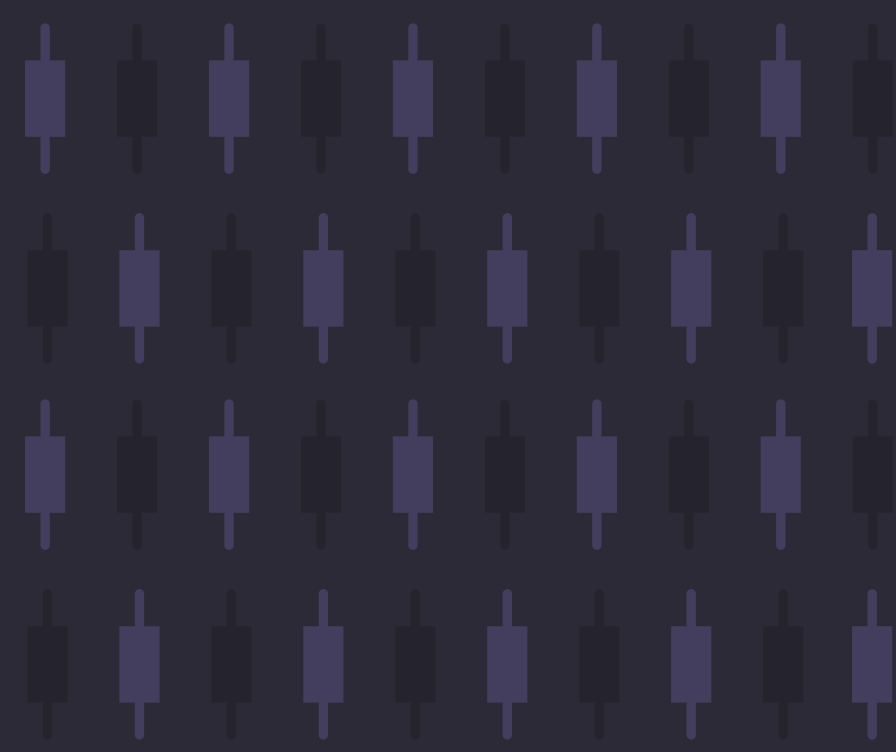
Give the GLSL for this pattern, as a Shadertoy shader.

```glsl
// Lengths are fractions of the canvas height
#define COLUMN_PITCH 0.12228
#define ROW_PITCH 0.25
#define FIRST_CENTER vec2(0.0600, 0.1311)
#define ODD_ROW_SHIFT vec2(0.0032, 0.0024)
#define END_COLUMN 9.0
#define END_SHIFT 0.0039
#define BODY_HALF vec2(0.0267, 0.0508)
#define WICK_HALF 0.1000
#define WICK_RADIUS 0.0062
#define GROUND_COLOR vec3(0.171, 0.163, 0.212)
#define DARK_COLOR vec3(0.147, 0.141, 0.182)
#define LIGHT_COLOR vec3(0.262, 0.245, 0.365)

float boxDistance(vec2 p, vec2 halfSize) {
    vec2 d = abs(p) - halfSize;
    return length(max(d, 0.0)) + min(max(d.x, d.y), 0.0);
}

float wickDistance(vec2 p) {
    p.y = max(abs(p.y) - (WICK_HALF - WICK_RADIUS), 0.0);
    return length(p) - WICK_RADIUS;
}

float candleDistance(vec2 p) {
    return min(boxDistance(p, BODY_HALF), wickDistance(p));
}

void mainImage(out vec4 fragColor, in vec2 fragCoord) {
    float pixel = 1.0 / iResolution.y;
    vec2 p = fragCoord * pixel;
    p.y = 1.0 - p.y; // rows count down from the top

    // Grid cell, with alternate rows slightly displaced
    float row = floor(p.y / ROW_PITCH);
    float oddRow = mod(row, 2.0);
    vec2 origin = FIRST_CENTER + oddRow * ODD_ROW_SHIFT;
    float column = floor((p.x - origin.x) / COLUMN_PITCH + 0.5);
    vec2 center = origin + vec2(column * COLUMN_PITCH, row * ROW_PITCH);

    // The end candle of each odd row sits a little closer in
    if (column == END_COLUMN) center.x -= oddRow * END_SHIFT;

    // Checkerboard of light and dark candles
    float isDark = mod(row + column, 2.0);
    vec3 candleColor = mix(LIGHT_COLOR, DARK_COLOR, isDark);
    float coverage = clamp(0.5 - candleDistance(p - center) / pixel, 0.0, 1.0);
    fragColor = vec4(mix(GROUND_COLOR, candleColor, coverage), 1.0);
}
```
